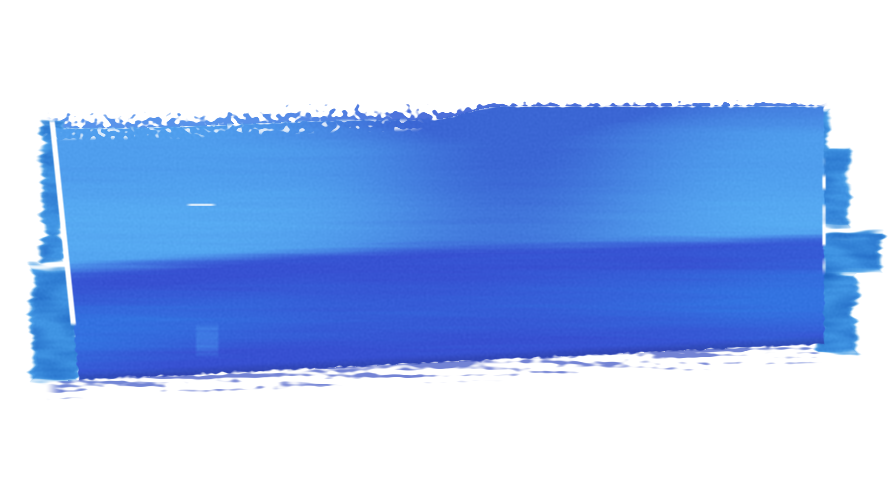
Write a Shadertoy shader that draws this background.

```glsl
// A wide blue brush swatch on white: a pale upper stroke over a deep lower one,
// with ragged side dabs and dry-brush fringes. Shapes are distances roughened
// by gradient noise; stretched noise gives the bristle marks.

vec2 hash2(vec2 p) {
    vec3 q = fract(p.xyx * vec3(0.1031, 0.1030, 0.0973));
    q += dot(q, q.yzx + 33.33);
    return 2.0 * fract((q.xx + q.yz) * q.zy) - 1.0;
}

float noise(vec2 p) {
    vec2 i = floor(p), f = fract(p);
    vec2 u = f * f * (3.0 - 2.0 * f);
    vec2 e = vec2(1, 0);
    return mix(mix(dot(hash2(i), f), dot(hash2(i + e), f - e), u.x),
               mix(dot(hash2(i + e.yx), f - e.yx), dot(hash2(i + 1.0), f - 1.0), u.x), u.y);
}

float box(vec2 p, vec2 center, vec2 halfSize) {
    vec2 d = abs(p - center) - halfSize;
    return length(max(d, 0.0)) + min(max(d.x, d.y), 0.0);
}

// Soft window that is 1 between a and b
float span(float a, float b, float soft, float v) {
    return smoothstep(a - soft, a + soft, v) * (1.0 - smoothstep(b - soft, b + soft, v));
}

vec3 strokeColor(vec2 uv, vec2 p, float top, float bottom) {
    float bristle = noise(p * vec2(2.5, 75.0)) + 0.6 * noise(p * vec2(5.0, 160.0) + 9.0);
    float cloud = noise(p * vec2(2.0, 7.0) + 4.0);

    // Upper stroke: pale at both ends, deep near the middle and along the top
    float deep = exp(-pow((uv.x - 0.57 - 0.15 * (uv.y - 0.62)) / 0.16, 2.0));
    deep = deep * mix(0.72, 1.05, smoothstep(0.5, 0.72, uv.y));
    deep += 0.45 * smoothstep(0.07, 0.0, top - uv.y) * smoothstep(0.2, 0.45, uv.x);
    deep += 0.12 * cloud + 0.1 * bristle;
    vec3 upper = mix(vec3(0.31, 0.62, 0.93), vec3(0.23, 0.40, 0.83), clamp(deep, 0.0, 1.0));
    upper += vec3(0.03, 0.05, 0.02) * span(0.46, 0.6, 0.06, uv.y) * (1.0 - deep);

    // Lower stroke: darkest below its upper border and at the base
    float border = 0.505 - 0.08 * pow(1.0 - uv.x, 2.0);
    float depth = border - uv.y + 0.012 * noise(p * vec2(3.0, 25.0));
    float glow = span(0.07, 0.17, 0.045, depth) * mix(0.75, 0.4, span(0.3, 0.7, 0.12, uv.x));
    glow += 0.3 * smoothstep(0.72, 0.9, uv.x) + 0.2 * smoothstep(0.25, 0.08, uv.x);
    glow += 0.25 * bristle + 0.2 * cloud;
    vec3 lower = mix(vec3(0.215, 0.315, 0.82), vec3(0.20, 0.45, 0.88), clamp(glow, 0.0, 1.0));
    lower *= 1.0 - 0.14 * smoothstep(0.02, 0.0, uv.y - bottom);

    vec3 color = mix(upper, lower, smoothstep(-0.022, 0.014, depth + 0.01 * bristle));

    // Pale rectangular dab in the lower left
    float dab = span(0.406, 0.452, 0.004, p.x) * span(0.268, 0.328, 0.008, p.y);
    return mix(color, vec3(0.28, 0.55, 0.92), dab * (0.5 + 0.4 * bristle));
}

void mainImage(out vec4 fragColor, in vec2 fragCoord) {
    vec2 uv = fragCoord / iResolution.xy;
    vec2 p = uv * vec2(1.855, 1.0);
    float aa = 1.2 / iResolution.y;
    float fine = noise(p * vec2(75.0, 95.0));

    // Main body between slanted borders
    float top = 0.735 + 0.018 * smoothstep(0.1, 0.45, uv.x) + 0.027 * smoothstep(0.48, 0.56, uv.x);
    float bottom = 0.207 + 0.09 * uv.x;
    float left = 0.109 + 0.105 * (0.739 - p.y);
    float right = 1.706;
    float inside = min(min(top - p.y, p.y - bottom), min(p.x - left, right - p.x));
    float body = smoothstep(-aa, aa, inside + 0.006 * fine + 0.003 * noise(p * 30.0));

    // Side dabs with bristle-torn outer ends
    float tabs = box(p, vec2(0.109, 0.604), vec2(0.021, 0.144));
    tabs = min(tabs, box(p, vec2(0.112, 0.330), vec2(0.049, 0.118)));
    tabs = min(tabs, box(p, vec2(1.703, 0.730), vec2(0.015, 0.045)));
    tabs = min(tabs, box(p, vec2(1.722, 0.613), vec2(0.036, 0.080)));
    tabs = min(tabs, box(p, vec2(1.758, 0.477), vec2(0.068, 0.040)));
    tabs = min(tabs, box(p, vec2(1.733, 0.354), vec2(0.040, 0.082)));
    float torn = 0.022 * noise(p * vec2(9.0, 24.0)) + 0.014 * noise(p * vec2(20.0, 110.0));
    float dabs = smoothstep(-0.005, 0.005, torn - tabs);
    float fold = noise(p * vec2(14.0, 22.0) + 3.0) + 0.5 * noise(p * vec2(18.0, 90.0));
    vec3 dabColor = mix(vec3(0.25, 0.58, 0.89), vec3(0.12, 0.40, 0.76), clamp(0.3 + fold, 0.0, 1.0));
    dabColor = mix(dabColor, vec3(0.47, 0.78, 0.97), smoothstep(0.012, -0.006, torn - tabs) * 0.7);

    // Dry-brush fringes: speckles above, long streaks below
    float reach = mix(0.034, 0.012, smoothstep(0.45, 0.56, uv.x));
    float rise = (p.y - top) / reach;
    float speckle = smoothstep(-0.08, 0.12, fine + 0.3 - 0.75 * rise) * step(0.0, rise);
    float drop = (bottom - p.y) / 0.042;
    float streak = noise(p * vec2(6.0, 110.0)) + 0.5 * noise(p * vec2(40.0, 130.0));
    float trail = smoothstep(0.0, 0.3, streak + 0.18 - 0.4 * drop) * step(0.0, drop);
    trail *= 1.0 - smoothstep(0.75, 1.15, drop);
    float fringe = max(speckle, 0.75 * trail) * span(0.06, 0.915, 0.01, uv.x);

    vec3 paint = strokeColor(uv, p, top, bottom);
    vec3 color = mix(vec3(1.0), mix(paint, vec3(0.42, 0.50, 0.90), 0.35), fringe);
    color = mix(color, dabColor, dabs);
    color = mix(color, paint, body);

    // Bare chips inside the upper left border
    float chip = smoothstep(0.1, 0.3, fine) * span(0.0, 0.022, 0.005, top - p.y);
    color = mix(color, vec3(1.0), chip * span(0.06, 0.46, 0.02, uv.x) * 0.8);

    // Bare slits beside the stroke ends and one short scratch
    float slit = (1.0 - smoothstep(0.003, 0.003 + 2.0 * aa, abs(p.x - left))) * span(0.33, 0.75, 0.005, p.y);
    float gap = (1.0 - smoothstep(0.001, 0.001 + 2.0 * aa, abs(p.x - right))) * span(0.44, 0.67, 0.01, p.y);
    gap *= smoothstep(-0.2, 0.1, noise(p * vec2(4.0, 28.0)));
    float scratch = (1.0 - smoothstep(0.001, 0.001 + aa, abs(p.y - 0.577))) * span(0.39, 0.443, 0.008, p.x);
    color = mix(color, vec3(1.0), max(max(slit, gap), 0.8 * scratch));

    // Canvas grain on painted areas only
    float painted = max(body, dabs);
    color += 0.025 * painted * noise(p * 170.0);
    fragColor = vec4(clamp(color, 0.0, 1.0), 1.0);
}
```
